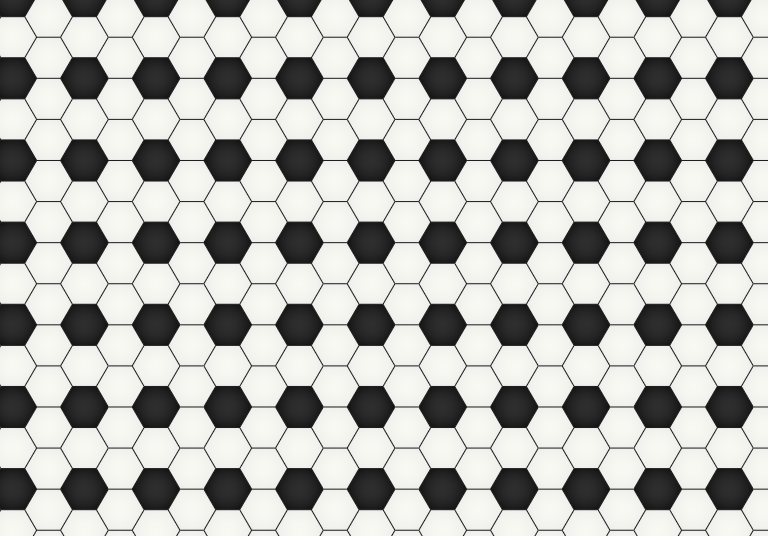
A Shadertoy shader for this pattern:

```glsl
// Lengths in canvas heights
const vec2 PERIOD = vec2(0.1337, 0.1533);   // spacing of the dark tiles
const vec2 ORIGIN = vec2(0.0238, 0.0874);   // centre of one dark tile
const float LINE_WIDTH = 0.0019;

const vec3 WHITE_CENTRE = vec3(0.975, 0.975, 0.950);
const vec3 WHITE_RIM = vec3(0.925, 0.925, 0.918);
const vec3 BLACK_CENTRE = vec3(0.180);
const vec3 BLACK_RIM = vec3(0.070);
const vec3 LINE_COLOUR = vec3(0.110);

// Tile units: the hexagon has circumradius 1 and flat top and bottom
const float SQRT3 = 1.7320508;
const float APOTHEM = 0.5 * SQRT3;
const vec2 COLUMN_STEP = vec2(3.0, SQRT3);
const vec2 DARK_STEP = vec2(3.0, 2.0 * SQRT3);

// Offset from the nearest point of a rectangular lattice
vec2 repeatCentred(vec2 p, vec2 cell) {
    return p - cell * floor(p / cell + 0.5);
}

// Signed distance to the sides of a hexagon, negative inside
float hexDistance(vec2 p) {
    p = abs(p);
    return max(p.y, dot(p, vec2(APOTHEM, 0.5))) - APOTHEM;
}

// Offset from the nearest centre of the honeycomb
vec2 nearestTile(vec2 p) {
    vec2 a = repeatCentred(p, COLUMN_STEP);
    vec2 b = repeatCentred(p - 0.5 * COLUMN_STEP, COLUMN_STEP);
    return dot(a, a) < dot(b, b) ? a : b;
}

// Pixel coverage of the region where d is negative
float coverage(float d, float pixel) {
    return clamp(0.5 - d / pixel, 0.0, 1.0);
}

void mainImage(out vec4 fragColor, in vec2 fragCoord) {
    vec2 uv = fragCoord / iResolution.y;
    vec2 p = (uv - ORIGIN) / PERIOD * DARK_STEP;
    float unitScale = DARK_STEP.x / PERIOD.x;
    float pixel = unitScale / iResolution.y;

    // Radial shading, shared by both kinds of tile
    vec2 local = nearestTile(p);
    float falloff = dot(local, local);
    vec3 white = mix(WHITE_CENTRE, WHITE_RIM, falloff);
    vec3 black = mix(BLACK_CENTRE, BLACK_RIM, falloff);

    // Every second tile of every second column is dark
    float dark = coverage(hexDistance(repeatCentred(p, DARK_STEP)), pixel);
    vec3 colour = mix(white, black, dark);

    // Thin joints, filtered over both sides of the edge
    float edge = -hexDistance(local);
    float halfLine = 0.5 * LINE_WIDTH * unitScale;
    float joint = coverage(edge - halfLine, pixel) - coverage(edge + halfLine, pixel);
    colour = mix(colour, LINE_COLOUR, joint);

    fragColor = vec4(colour, 1.0);
}
```
